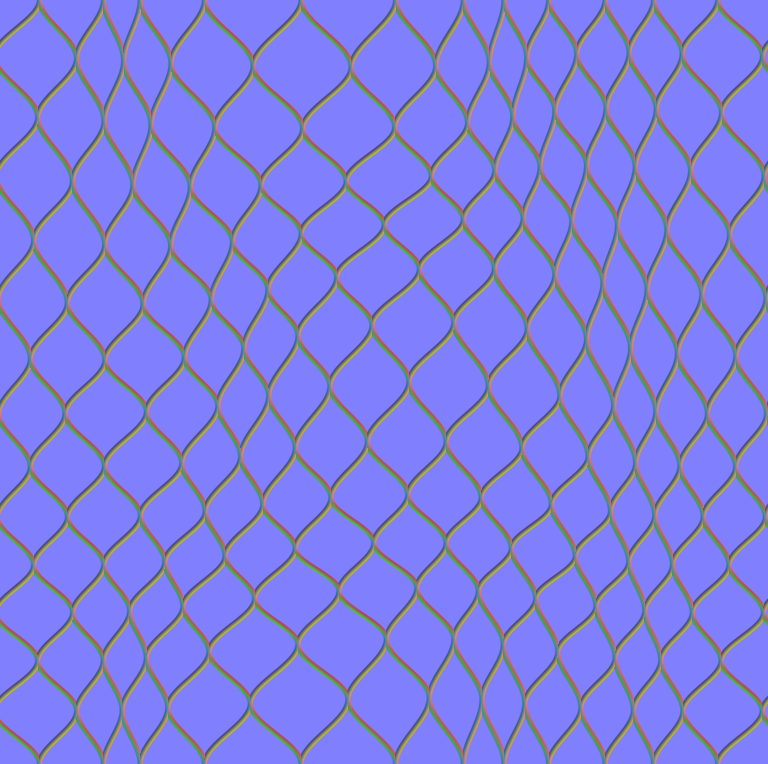
Write a Shadertoy shader that draws this texture map.

```glsl
const float TAU = 6.2831853;
const vec2 CELLS = vec2(12.0, 14.0);   // columns, and rows of knots

// Knot position in a tile with y pointing down; the net sags and stretches smoothly.
vec2 knot(float column, float row) {
    float a = TAU * column / CELLS.x;
    float b = TAU * row / CELLS.y;
    vec4 c = cos(a * vec4(1, 2, 3, 4));
    vec4 s = sin(a * vec4(1, 2, 3, 4));

    // Sideways stretch: one profile at the rim, another at mid height, plus a skew.
    float rim = 5.7 + dot(c, vec4(-22.4, 17.0, -5.4, -0.8)) + dot(s, vec4(-3.9, 9.2, 9.2, 3.2));
    float middle = 19.7 + dot(c, vec4(-13.2, -10.0, 0.0, 2.0)) + dot(s, vec4(-9.4, 9.5, -3.5, -1.4));
    float skew = 1.7 + dot(c.xyz, vec3(-3.8, 2.2, 0.3)) + dot(s.xyz, vec3(2.2, 1.6, -2.1));
    float shiftX = mix(rim, middle, 0.5 - 0.5 * cos(b)) + skew * sin(b);

    // Downward sag, strongest at the sides.
    float center = 0.5 - 0.5 * c.x;
    float shiftY = mix(16.0 - 16.0 * cos(b), 8.2 * sin(b) + 10.4 * sin(2.0 * b), center * center);
    shiftY += 11.0 * s.x * max(sin(b), 0.0);

    return vec2(column, row) / CELLS + vec2(shiftX, shiftY) / 768.0;
}

// Keeps the nearest strand: xy is its gradient, z the signed distance.
void addStrand(vec2 p, vec2 from, vec2 to, inout vec3 nearest) {
    float height = to.y - from.y;
    float t = (p.y - from.y) / height;
    if (t < 0.0 || t > 1.0) return;
    float bend = t * t * (3.0 - 2.0 * t);
    float slope = (to.x - from.x) * 6.0 * t * (1.0 - t) / height;
    vec2 gradient = vec2(1.0, -slope);
    float d = (p.x - mix(from.x, to.x, bend)) / length(gradient);
    if (abs(d) < abs(nearest.z)) nearest = vec3(normalize(gradient), d);
}

void mainImage(out vec4 fragColor, in vec2 fragCoord) {
    vec2 p = fragCoord / iResolution.xy;
    p.y = 1.0 - p.y;

    // Two strands leave each nearby knot, down to the left and right.
    vec3 nearest = vec3(1.0, 0.0, 1.0);
    for (int i = -2; i <= 1; i++) {
        float row = floor(p.y * CELLS.y) + float(i);
        float stagger = 0.5 - 0.5 * mod(row, 2.0);
        for (int j = -1; j <= 1; j++) {
            float column = floor(p.x * CELLS.x - stagger) + stagger + float(j);
            vec2 top = knot(column, row);
            addStrand(p, top, knot(column - 0.5, row + 1.0), nearest);
            addStrand(p, top, knot(column + 0.5, row + 1.0), nearest);
        }
    }

    // Rounded strand encoded as a surface normal, with green pointing down.
    float halfWidth = 0.0034;
    float aa = 0.8 / iResolution.y;
    vec2 tilt = nearest.xy * clamp(1.6 * nearest.z / halfWidth, -1.0, 1.0);
    float upright = smoothstep(0.85, 1.0, nearest.x);
    vec3 strand = vec3(0.5 + 0.29 * tilt, 0.34 + 0.2 * upright - 0.09 * tilt.y);
    float cover = 1.0 - smoothstep(halfWidth - aa, halfWidth + aa, abs(nearest.z));
    fragColor = vec4(mix(vec3(0.5, 0.5, 1.0), strand, cover), 1.0);
}
```
